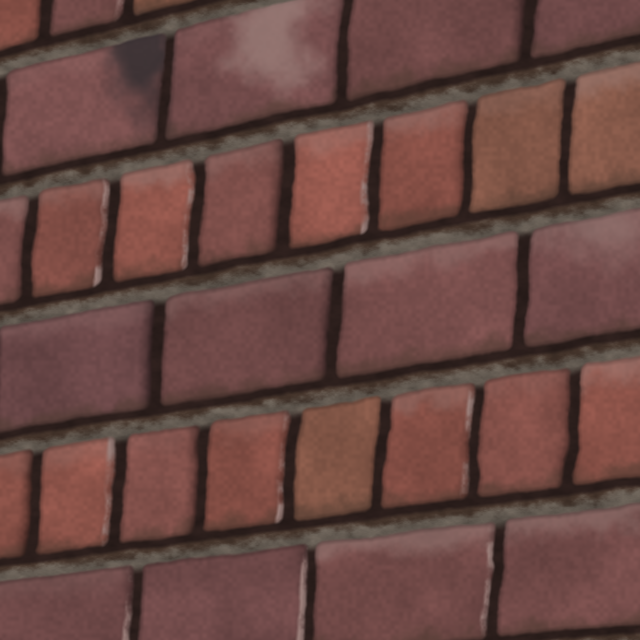
Give the GLSL for this texture, as a WebGL 2 fragment shader.

```glsl
#version 300 es
precision highp float;
// Weathered brick wall seen at an angle: courses of long bricks alternate with
// courses of short ones. The canvas is mapped to wall units (u along, v down),
// then each cell is a rounded box over mortar, with hashed tint, stains and grain.
uniform vec2 u_resolution;
out vec4 outColor;

const vec3 PLUM = vec3(0.42, 0.282, 0.286);
const vec3 ROSE = vec3(0.47, 0.305, 0.295);
const vec3 RED = vec3(0.55, 0.325, 0.285);
const vec3 OCHRE = vec3(0.50, 0.335, 0.265);
const vec3 MORTAR = vec3(0.39, 0.355, 0.32);
const vec3 EARTH = vec3(0.29, 0.22, 0.18);
const vec3 SHADOW = vec3(0.165, 0.115, 0.105);
const vec3 SOOT = vec3(0.20, 0.18, 0.19);
const vec3 LIME = vec3(0.61, 0.50, 0.48);

// Start of the first brick in each course, in short-brick widths
const float COURSE_START[7] = float[7](0.58, 0.0, 0.35, -0.1, 0.42, -0.37, 0.4);

float hash(vec2 p) {
  vec3 q = fract(p.xyx * 0.1031);
  q += dot(q, q.yzx + 33.33);
  return fract((q.x + q.y) * q.z);
}

float noise(vec2 p) {
  vec2 i = floor(p), f = fract(p);
  f = f * f * (3.0 - 2.0 * f);
  return mix(mix(hash(i), hash(i + vec2(1, 0)), f.x),
             mix(hash(i + vec2(0, 1)), hash(i + vec2(1, 1)), f.x), f.y);
}

float fbm(vec2 p) {
  float sum = 0.0, gain = 0.5;
  for (int i = 0; i < 4; i++) {
    sum += gain * noise(p);
    p = p * 2.03 + 17.0;
    gain *= 0.5;
  }
  return sum / 0.9375;
}

float roundBox(vec2 p, vec2 halfSize, float radius) {
  vec2 d = abs(p) - halfSize + radius;
  return length(max(d, 0.0)) + min(max(d.x, d.y), 0.0) - radius;
}

// Ragged soft spot, 1 at its centre
float stain(vec2 p, vec2 center, vec2 size, float scale) {
  float d = length((p - center) / size);
  return smoothstep(1.1, 0.2, d + 1.3 * (fbm(p * scale) - 0.5));
}

vec3 brickTint(vec2 id, bool isLong) {
  float pick = hash(id + 41.7), light = hash(id + 9.3);
  vec3 tint = isLong ? mix(PLUM, ROSE, pick)
                     : mix(ROSE, RED, smoothstep(0.1, 0.5, pick));
  if (!isLong) tint = mix(tint, OCHRE, step(0.82, light) * 0.8);
  return tint * mix(0.93, 1.05, light);
}

// Bed and joint filling; f runs from the brick above (0) to the brick below
vec3 mortarColor(vec2 p, float f) {
  float grit = fbm(p * vec2(45.0, 70.0));
  vec3 bed = mix(EARTH, MORTAR, smoothstep(0.05, 0.13, f + 0.12 * (grit - 0.5)));
  bed *= 0.72 + 0.5 * grit;
  float shade = smoothstep(0.025, 0.065, f) * (1.0 - smoothstep(0.16, 0.24, f));
  return mix(SHADOW * (0.8 + 0.4 * grit), bed, shade);
}

vec3 brickColor(vec2 p, vec2 local, vec2 halfSize, vec2 id, bool isLong) {
  vec3 color = brickTint(id, isLong);
  vec2 seed = p + id * 3.7;
  vec2 side = local / halfSize;
  color *= 0.86 + 0.28 * fbm(seed * 13.0);
  color *= 0.95 + 0.10 * noise(p * 150.0);
  // Chalky upper edge, rusty lower edge, shaded right flank
  float ragged = 0.5 * fbm(seed * 30.0);
  float chalk = smoothstep(0.72, 1.15, ragged - side.y) * hash(id + 5.1);
  color = mix(color, LIME, 0.5 * chalk);
  color = mix(color, EARTH, 0.5 * smoothstep(0.9, 1.25, side.y + ragged));
  float flank = smoothstep(0.025, 0.0, halfSize.x - local.x + 0.012 * ragged);
  color *= 1.0 - 0.4 * flank * hash(id + 2.9);
  // Some right edges carry a pale crust
  float crust = smoothstep(0.010, 0.003, abs(halfSize.x - local.x - 0.004));
  return mix(color, LIME, crust * step(0.78, hash(id + 13.0)) * smoothstep(0.15, 0.35, ragged));
}

void main() {
  vec2 p = gl_FragCoord.xy / u_resolution;
  float blur = max(0.0032, 1.0 / u_resolution.y);

  // Perspective: courses fan out and bricks widen to the right
  float courseHeight = mix(0.199, 0.230, p.x);
  float shortWidth = 0.126 + 0.030 * p.x;
  float v = (1.0 - p.y - mix(0.081, -0.172, p.x)) / courseHeight;
  float u = 33.4 * log(1.0 + 0.237 * p.x);
  v += 0.035 * (fbm(p * 24.0) - 0.5);
  u += 0.09 * (fbm(p * 20.0 + 50.0) - 0.5);

  float course = floor(v), f = v - course;
  bool isLong = mod(course, 2.0) < 0.5;
  float span = isLong ? 2.0 : 1.0;
  u += 0.11 * (f - 0.57);
  float along = (u - COURSE_START[clamp(int(course) + 1, 0, 6)]) / span;
  vec2 id = vec2(floor(along), course) + 20.0;

  // Brick box in canvas units
  vec2 local = vec2((fract(along) - 0.5) * span * shortWidth, (f - 0.575) * courseHeight);
  vec2 halfSize = vec2(0.5 * span * shortWidth - 0.0065, 0.41 * courseHeight);
  halfSize.x -= 0.003 * hash(id + 7.7);
  float d = roundBox(local, halfSize, 0.010);

  vec3 brick = brickColor(p, local, halfSize, id, isLong);
  brick *= mix(0.8, 1.0, smoothstep(0.0, -0.009, d));
  brick = mix(brick, LIME, 0.75 * stain(p, vec2(0.43, 0.94), vec2(0.09, 0.10), 18.0));
  brick = mix(brick, LIME, 0.35 * stain(p, vec2(0.97, 0.63), vec2(0.09, 0.06), 18.0));
  brick = mix(brick, SOOT, 0.85 * stain(p, vec2(0.225, 0.90), vec2(0.07, 0.13), 14.0));

  vec3 color = mix(mortarColor(p, f), brick, smoothstep(blur, -blur, d));
  outColor = vec4(color, 1.0);
}
```
